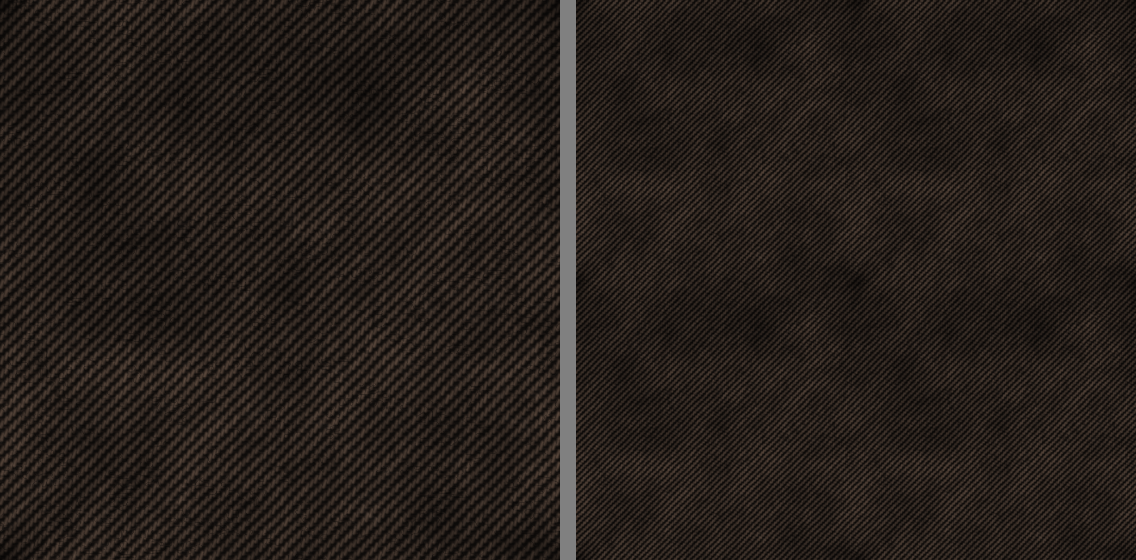
Left: one tile. Right: repeated 2 by 2.
A three.js fragment shader for this texture:

```glsl
// Dark brown twill cloth: slanted yarn floats in diagonal ridges, with fuzz and faded patches.
varying vec2 vUv;

const float COLUMNS = 132.0;       // warp yarns across
const float RIDGES_DOWN = 44.0;    // diagonal ridges down
const float YARNS_PER_RIDGE = 3.0; // gives 44 ridges across
const vec3 GAP_COLOR = vec3(0.049, 0.041, 0.035);
const vec3 WEFT_COLOR = vec3(0.125, 0.094, 0.081);
const vec3 YARN_COLOR = vec3(0.235, 0.188, 0.157);

float hash(vec2 p) {
  vec3 q = fract(vec3(p.xyx) * 0.1031);
  q += dot(q, q.yzx + 33.33);
  return fract((q.x + q.y) * q.z);
}

// Value noise that wraps after a whole number of cells
float wrapNoise(vec2 p, vec2 period) {
  vec2 cell = floor(p);
  vec2 f = fract(p);
  f = f * f * (3.0 - 2.0 * f);
  vec2 a = mod(cell, period);
  vec2 b = mod(cell + 1.0, period);
  float low = mix(hash(a), hash(vec2(b.x, a.y)), f.x);
  float high = mix(hash(vec2(a.x, b.y)), hash(b), f.x);
  return mix(low, high, f.y);
}

float tileNoise(vec2 uv, vec2 cells) {
  return wrapNoise(uv * cells, cells);
}

// Layered noise for broad fading
float clouds(vec2 uv, float cells) {
  float sum = 0.0;
  float weight = 0.5;
  for (int i = 0; i < 4; i++) {
    sum += weight * tileNoise(uv, vec2(cells));
    cells *= 2.0;
    weight *= 0.5;
  }
  return sum / 0.9375;
}

// Noise drawn out along the rising diagonal
float diagonalStreaks(vec2 uv, vec2 cells) {
  return wrapNoise(vec2(uv.x + uv.y, uv.y - uv.x) * cells, cells);
}

float segmentDistance(vec2 p, vec2 halfSpan) {
  float t = clamp(dot(p, halfSpan) / dot(halfSpan, halfSpan), -1.0, 1.0);
  return length(p - halfSpan * t);
}

// Rounded yarn floats; x is the height, y the tone of the topmost yarn
vec2 yarnFloats(vec2 uv) {
  float across = uv.x * COLUMNS;
  vec2 top = vec2(0.0, 0.5);
  for (int k = -1; k <= 1; k++) {
    float column = floor(across) + float(k);
    float wrapped = mod(column, COLUMNS);
    float rise = uv.y * RIDGES_DOWN - (wrapped + 0.5) / YARNS_PER_RIDGE;
    float tone = hash(vec2(wrapped, mod(floor(rise), RIDGES_DOWN)));
    vec2 p = vec2(across - column - 0.5,
                  (fract(rise) - 0.5) * COLUMNS / RIDGES_DOWN);
    float dist = segmentDistance(p, vec2(0.27, 0.58 + 0.14 * tone));
    float height = 1.0 - smoothstep(0.0, 0.78, dist);
    if (height > top.x) top = vec2(height, tone);
  }
  return top;
}

// Thin broken hairs along the noise contours
float hairs(vec2 uv, vec2 cells) {
  float line = abs(tileNoise(uv, cells) - 0.5);
  float patches = smoothstep(0.45, 0.7, tileNoise(uv, vec2(37.0, 43.0)));
  return patches * (1.0 - smoothstep(0.02, 0.10, line));
}

void main() {
  // Slightly uneven weave
  vec2 sway = vec2(tileNoise(vUv, vec2(24.0)), tileNoise(vUv.yx, vec2(31.0))) - 0.5;
  vec2 uv = vUv + 0.002 * sway;

  // Weft seen between the ridges
  float weft = 0.5 + 0.5 * sin(6.28318 * uv.y * RIDGES_DOWN * YARNS_PER_RIDGE);
  float weftFuzz = tileNoise(uv, vec2(110.0, 300.0));
  vec3 color = mix(GAP_COLOR, WEFT_COLOR, 0.6 * weft * weftFuzz);

  // Warp floats with fibre grain
  vec2 yarn = yarnFloats(uv);
  float grain = tileNoise(uv, vec2(340.0, 150.0));
  vec3 yarnShade = YARN_COLOR * (0.80 + 0.16 * yarn.y + 0.24 * grain);
  color = mix(color, yarnShade, yarn.x);

  // Dark and pale stray fibres
  color *= 1.0 - 0.25 * hairs(uv, vec2(90.0, 140.0));
  color += 0.014 * hairs(uv.yx, vec2(80.0, 64.0));

  // Faded patches and worn diagonal streaks
  float fade = clouds(vUv, 6.0) - 0.5;
  float streak = diagonalStreaks(vUv, vec2(9.0, 36.0)) - 0.5;
  color *= 1.0 + 0.72 * fade + 0.20 * streak;

  gl_FragColor = vec4(clamp(color, 0.0, 1.0), 1.0);
}
```
